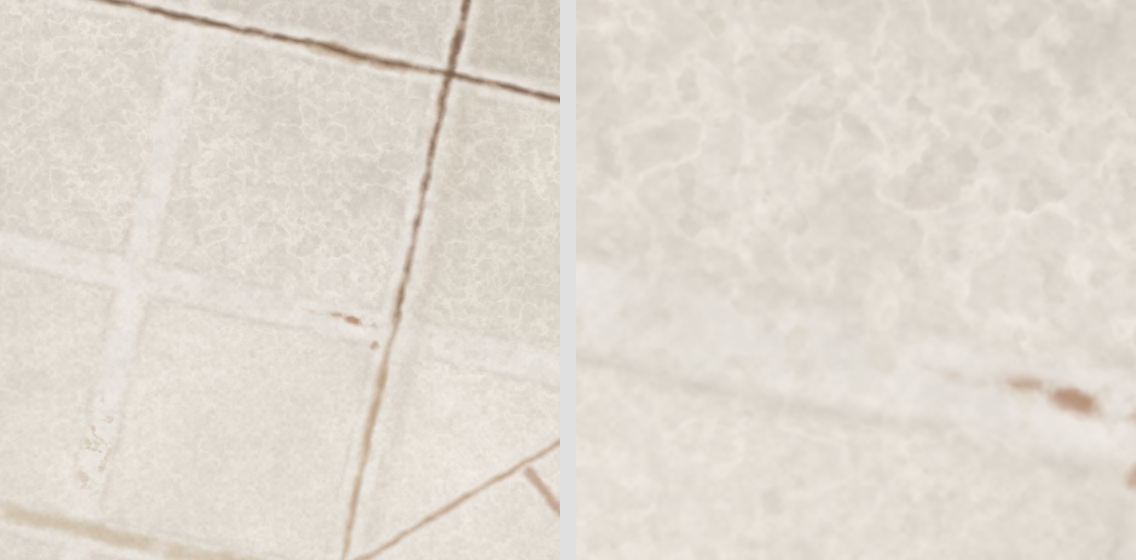
Left, the full canvas; right, a detail of the centre.
Reproduce this texture procedurally as a WebGL 2 fragment shader.

```glsl
#version 300 es
precision highp float;

uniform vec2 u_resolution;
out vec4 fragColor;

#define PITCH 0.47
#define TILT 0.217
#define CROSSING vec2(0.243, 0.508)
#define GROUT_HALF 0.056
#define CRACK_HALF 0.011
#define GRAIN 0.065
#define TILE vec3(0.884, 0.859, 0.823)
#define GROUT vec3(0.908, 0.892, 0.864)
#define SHADE vec3(0.79, 0.74, 0.69)
#define TAN vec3(0.77, 0.69, 0.58)
#define RUST vec3(0.67, 0.50, 0.40)
#define DIRT vec3(0.42, 0.32, 0.25)

float hash(vec2 p) {
    return fract(sin(dot(p, vec2(127.1, 311.7))) * 43758.5453);
}

float noise(vec2 p) {
    vec2 i = floor(p), f = fract(p);
    f = f * f * (3.0 - 2.0 * f);
    return mix(mix(hash(i), hash(i + vec2(1, 0)), f.x),
               mix(hash(i + vec2(0, 1)), hash(i + vec2(1, 1)), f.x), f.y);
}

float fbm(vec2 p) {
    float sum = 0.0, gain = 0.5;
    for (int i = 0; i < 4; i++) {
        sum += gain * noise(p);
        p = mat2(1.6, 1.2, -1.2, 1.6) * p + 7.3;
        gain *= 0.5;
    }
    return sum / 0.9375;
}

// Soft band around a signed distance
float band(float d, float halfWidth, float soft) {
    return 1.0 - smoothstep(halfWidth - soft, halfWidth + soft, abs(d));
}

float segment(vec2 p, vec2 a, vec2 b) {
    vec2 ab = b - a;
    return length(p - a - ab * clamp(dot(p - a, ab) / dot(ab, ab), 0.0, 1.0));
}

// 1 between two ends, fading over the given length
float span(float x, float from, float to, float fade) {
    return smoothstep(from - fade, from + fade, x) * (1.0 - smoothstep(to - fade, to + fade, x));
}

void main() {
    vec2 uv = gl_FragCoord.xy / u_resolution;
    float aa = 1.5 / (PITCH * min(u_resolution.x, u_resolution.y));

    // Tilted square lattice with hand-laid wobble
    float c = cos(TILT), s = sin(TILT);
    vec2 q = mat2(c, s, -s, c) * (uv - CROSSING) / PITCH;
    q += 0.020 * (vec2(fbm(uv * 9.0), fbm(uv * 9.0 + 31.0)) - 0.5);
    q += 0.008 * (vec2(noise(uv * 60.0), noise(uv * 60.0 + 17.0)) - 0.5);
    vec2 joint = round(q);
    vec2 d = q - joint;
    float column = q.x - 1.0, row = q.y - 1.0;
    float right = step(0.0, column);

    // Diagonal cut in the lower right corner
    vec2 cutDir = normalize(vec2(0.36, 0.212));
    vec2 cutPos = uv - vec2(0.645, 0.0);
    float cut = (cutDir.x * cutPos.y - cutDir.y * cutPos.x) / PITCH;
    cut += 0.014 * (noise(uv * 30.0) - 0.5);
    float laid = max(smoothstep(-aa, aa, cut), 1.0 - right);

    // Mottled tile faces, rougher toward the upper right
    float cloud = fbm(uv * 6.0 + 4.0);
    float pits = fbm(uv * 60.0);
    float worms = 1.0 - abs(2.0 * fbm(uv * 38.0 + 60.0) - 1.0);
    float rough = 0.45 + 0.55 * smoothstep(-0.3, 0.4, q.y);
    vec3 color = TILE + 0.010 * (hash(floor(q) + 3.0) - 0.5);
    color -= vec3(0.040, 0.045, 0.046) * smoothstep(0.97, 1.05, q.y);
    color -= vec3(0.010, 0.015, 0.023) * right * smoothstep(-0.1, 0.1, q.y);
    color += 0.016 * (1.0 - smoothstep(-0.8, 0.2, q.y));
    color += vec3(0.075, 0.080, 0.088) * (cloud - 0.5);
    color += rough * (0.06 * (pits - 0.5) + 0.035 * (smoothstep(0.75, 1.0, worms) - 0.5));
    color = mix(color, SHADE, 0.4 * rough * smoothstep(0.56, 0.75, pits) * smoothstep(0.35, 0.6, cloud));

    // Raised pale grout, unevenly worn, with soft shaded rims
    float wear = fbm(uv * 24.0 + 11.0);
    vec2 edge = abs(d) - GROUT_HALF - 0.022 * (wear - 0.5);
    float nearest = min(edge.x, edge.y);
    float grout = 1.0 - smoothstep(-0.026, 0.018, nearest);
    float rim = band(nearest - 0.010, 0.008, 0.018);
    float keep = 0.55 + 0.4 * smoothstep(0.35, 0.65, fbm(uv * 8.0 + 50.0));
    color = mix(color, GROUT + 0.04 * (wear - 0.5) + 0.04 * (pits - 0.5), keep * grout * laid);
    color = mix(color, SHADE, 0.34 * rim * laid * smoothstep(0.3, 0.6, wear));
    float flecks = smoothstep(0.52, 0.75, fbm(uv * 60.0 + 9.0));
    float soiled = 0.15 + 0.35 * span(q.y, -0.85, -0.5, 0.1) * step(joint.x, 0.5);
    color = mix(color, TAN, flecks * soiled * grout * laid);
    color = mix(color, SHADE, 0.32 * laid * band(column - 0.095, 0.015, 0.03));

    // Open cracks: continuous core, uneven dirt, stained shoulders
    float patchy = fbm(uv * 13.0 + 20.0);
    float crumbs = fbm(uv * 40.0 + 40.0);
    float filled = smoothstep(0.25, 0.6, 0.55 * patchy + 0.45 * crumbs);
    float ragged = CRACK_HALF * (0.6 + 0.7 * crumbs);
    float depth = smoothstep(-0.25, 0.3, q.y);
    float top = smoothstep(0.9, 1.1, q.y);
    color = mix(color, TAN, (0.3 + 0.4 * filled) * band(column + 0.008, 0.018, 0.016)
                            * smoothstep(0.25, 0.55, patchy));
    vec3 crackColor = mix(mix(TAN, RUST, 0.3), mix(RUST, DIRT, 0.3 + 0.6 * filled), depth);
    color = mix(color, crackColor, (0.5 + 0.35 * filled) * band(column, ragged + 0.005 * top, 0.009 + aa));
    float gold = span(q.x, 0.45, 0.85, 0.12);
    color = mix(color, mix(TAN, RUST, 0.6 * gold * crumbs), (0.35 + 0.4 * gold)
                * band(row + 0.006, 0.016 + 0.022 * gold * crumbs, 0.014) * smoothstep(0.25, 0.55, patchy));
    color = mix(color, mix(RUST, DIRT, 0.3 + 0.6 * filled),
                (0.5 + 0.35 * filled) * band(row, ragged, 0.009 + aa));
    color = mix(color, DIRT, 0.5 * band(length(vec2(column, row)), 0.018, 0.014));

    // Tan bottom joint and diagonal seam
    float low = band(q.y + 0.985, 0.034 * (0.4 + crumbs), 0.02) * (1.0 - right);
    color = mix(color, TAN, 0.6 * low * smoothstep(0.2, 0.6, patchy));
    color = mix(color, GROUT, 0.5 * right * band(cut, 0.045, 0.02));
    color = mix(color, mix(TAN, RUST, 0.4), (0.5 + 0.3 * filled) * right * band(cut, ragged, 0.009 + aa));

    // Rust streak, spot and chip
    float streak = band(q.y - 0.012, 0.026 * smoothstep(0.55, 0.9, q.x) * crumbs, 0.015);
    streak *= span(q.x, 0.68, 0.93, 0.07) * smoothstep(0.3, 0.65, crumbs);
    float spot = band(length(q - vec2(0.945, -0.06)), 0.026 * crumbs, 0.012);
    float chip = band(segment(uv, vec2(0.945, 0.16), vec2(1.0, 0.085)), 0.016 * crumbs, 0.008);
    color = mix(color, RUST, 0.8 * max(streak, max(0.75 * spot, 0.7 * chip)));

    // Fine grain
    float grain = noise(uv * 140.0) + 0.6 * noise(uv * 290.0 + 5.0) - 0.8;
    color += GRAIN * grain * vec3(0.5, 0.52, 0.56) * (1.0 - 0.3 * grout);
    fragColor = vec4(clamp(color, 0.0, 1.0), 1.0);
}
```
